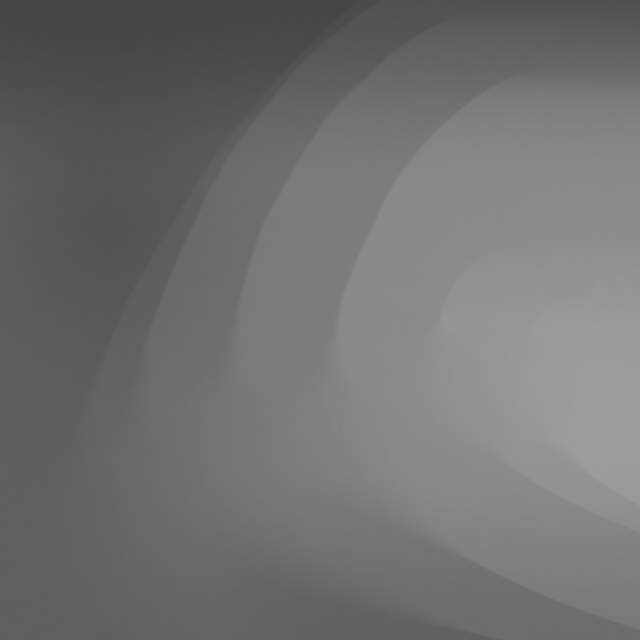
This background is drawn by a Shadertoy shader. Its source:

```glsl
float hash(vec2 p) {
    vec3 q = fract(vec3(p.xyx) * 0.1031);
    q += dot(q, q.yzx + 33.33);
    return fract((q.x + q.y) * q.z);
}

float noise(vec2 p) {
    vec2 cell = floor(p), f = fract(p);
    f = f * f * (3.0 - 2.0 * f);
    return mix(mix(hash(cell), hash(cell + vec2(1, 0)), f.x),
               mix(hash(cell + vec2(0, 1)), hash(cell + vec2(1, 1)), f.x), f.y);
}

// Coverage of one sheet: a rounded arc above its middle, a power curve below.
// arc = left, middle, width, height; curve = arc power, drop scale, drop power
float sheet(vec2 uv, vec4 arc, vec3 curve) {
    float rise = clamp((uv.y - arc.y) / arc.w, 0.0, 1.0);
    float drop = max(arc.y - uv.y, 0.0) / curve.y;
    float bend = 1.0 - pow(max(1.0 - pow(rise, curve.x), 0.0), 1.0 / curve.x);
    float left = arc.x + arc.z * bend + pow(drop, curve.z);
    left += 0.007 * (noise(vec2(uv.y * 17.0, arc.x * 90.0)) - 0.5);

    // The lower left of the edge melts away, the rest stays crisp
    float melt = smoothstep(-0.07, 0.16, drop - rise * 0.3);
    float crisp = smoothstep(0.5, 0.76, left) * smoothstep(0.2, 0.45, drop);
    float d = uv.x - left;
    float width = 0.12 * melt * (1.0 - crisp) + 0.002 + min(fwidth(d), 0.03);
    float side = smoothstep(-width, width, d);

    float top = arc.y + arc.w;
    float fade = max(0.08 * arc.w, 0.015 / arc.w);
    fade += 0.15 * max(uv.x - arc.x - arc.z, 0.0);
    return side * (1.0 - smoothstep(top - fade, top + 0.4 * fade, uv.y));
}

// Smooth light beneath the sheets
float backdrop(vec2 uv) {
    float light = 0.375 - 0.1 * smoothstep(0.7, 1.0, uv.y);
    vec2 shade = (uv - vec2(0.17, 0.66)) / vec2(0.18, 0.22);
    light -= 0.045 * exp(-dot(shade, shade));
    light -= 0.06 * (1.0 - smoothstep(0.0, 0.3, uv.y)) * smoothstep(0.0, 0.55, uv.x);
    vec2 glow = (uv - vec2(0.96, 0.45)) / vec2(0.35, 0.26);
    return light + 0.03 * exp(-dot(glow, glow));
}

void mainImage(out vec4 fragColor, in vec2 fragCoord) {
    vec2 uv = fragCoord / iResolution.xy;

    // Sheets from the outermost to the innermost
    vec4 arcs[6] = vec4[6](
        vec4(0.128, 0.310, 0.576, 0.768), vec4(0.217, 0.375, 0.474, 0.660),
        vec4(0.358, 0.427, 0.400, 0.557), vec4(0.520, 0.427, 0.328, 0.462),
        vec4(0.687, 0.479, 0.098, 0.130), vec4(0.830, 0.479, 0.100, 0.060));
    // Arc power, drop scale, drop power, brightness
    vec4 curves[6] = vec4[6](
        vec4(1.40, 0.750, 4.00, 0.024), vec4(1.55, 0.750, 4.00, 0.038),
        vec4(1.65, 0.522, 4.29, 0.045), vec4(1.68, 0.545, 2.62, 0.050),
        vec4(1.80, 0.494, 2.53, 0.032), vec4(1.80, 0.479, 3.06, 0.032));

    float sheets = 0.0;
    for (int i = 0; i < 6; i++) {
        sheets += curves[i].w * sheet(uv, arcs[i], curves[i].xyz);
    }
    float light = backdrop(uv) + sheets * (1.0 - 0.25 * smoothstep(0.8, 1.0, uv.y));

    // Faint mottling
    light += 0.005 * (noise(uv * 90.0) - 0.5);
    fragColor = vec4(vec3(light, light, light - 0.006), 1.0);
}
```
